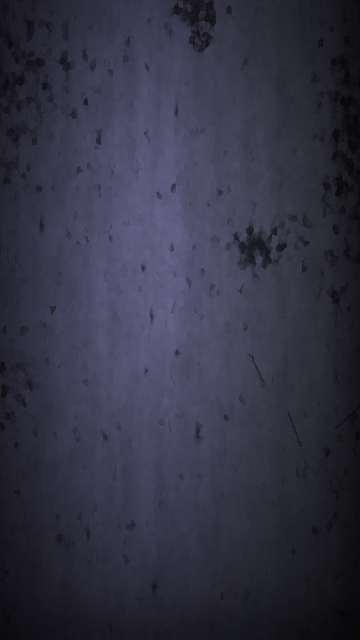
Write a Shadertoy shader that draws this texture.

```glsl
// Weathered violet-grey wall with vertical streaks, dark stains and a vignette.

vec2 hash2(vec2 p) {
    vec3 h = fract(p.xyx * vec3(0.1031, 0.1030, 0.0973));
    h += dot(h, h.yzx + 33.33);
    return fract((h.xx + h.yz) * h.zy);
}

float gradientNoise(vec2 p) {
    vec2 cell = floor(p), f = fract(p);
    vec2 w = f * f * f * (f * (f * 6.0 - 15.0) + 10.0);
    vec2 o = vec2(0.0, 1.0);
    float a = dot(hash2(cell) * 2.0 - 1.0, f);
    float b = dot(hash2(cell + o.yx) * 2.0 - 1.0, f - o.yx);
    float c = dot(hash2(cell + o.xy) * 2.0 - 1.0, f - o.xy);
    float d = dot(hash2(cell + o.yy) * 2.0 - 1.0, f - o.yy);
    return mix(mix(a, b, w.x), mix(c, d, w.x), w.y);
}

float fbm(vec2 p) {
    float sum = 0.0, amplitude = 0.6;
    for (int i = 0; i < 4; i++) {
        sum += amplitude * gradientNoise(p);
        p = mat2(0.96, 0.28, -0.28, 0.96) * p * 2.03 + 17.3;
        amplitude *= 0.55;
    }
    return sum;
}

// Pulls points towards scattered cell centres, giving soft-edged daubs
vec2 daub(vec2 p) {
    vec2 scale = vec2(125.0, 90.0), g = p * scale, cell = floor(g);
    vec3 total = vec3(0.0);
    for (int y = -1; y <= 1; y++)
        for (int x = -1; x <= 1; x++) {
            vec2 id = cell + vec2(x, y);
            vec2 centre = id + hash2(id + 50.0);
            vec2 d = g - centre;
            total += vec3(centre, 1.0) * exp(-14.0 * dot(d, d));
        }
    return mix(p, total.xy / max(total.z, 1e-9) / scale, 0.8);
}

float blob(vec2 p, vec2 centre, vec2 radius) {
    vec2 d = (p - centre) / radius;
    return exp(-dot(d, d));
}

float scratch(vec2 p, vec2 a, vec2 b) {
    vec2 d = p - a, e = b - a;
    float along = clamp(dot(d, e) / dot(e, e), 0.0, 1.0);
    return 1.0 - smoothstep(0.0003, 0.0022, length(d - e * along));
}

void mainImage(out vec4 fragColor, in vec2 fragCoord) {
    vec2 uv = fragCoord / iResolution.xy;
    vec2 p = uv * vec2(0.5625, 1.0);
    vec2 q = daub(p);

    // Broad glow left of centre, falling off to dark borders
    vec2 d = uv - vec2(0.42, 0.58);
    float light = 0.345 * exp(-d.x * d.x * (d.x < 0.0 ? 4.9 : 3.0) - 2.8 * d.y * d.y);
    light *= 1.0 - 0.3 * smoothstep(0.88, 1.02, uv.x);
    light *= 1.0 - 0.25 * smoothstep(0.1, 0.0, uv.y);

    // Paler panel with a worn right edge
    float edge = 0.282 + 0.012 * gradientNoise(vec2(3.0, q.y * 12.0));
    float panel = smoothstep(0.13, 0.24, q.x) * (1.0 - smoothstep(edge - 0.006, edge + 0.01, q.x));
    light *= 1.0 + 0.1 * panel * blob(p, vec2(0.24, 0.67), vec2(0.3, 0.24));

    // Vertical streaks and mottling
    float streaks = fbm(q * vec2(42.0, 3.5) + 5.0);
    float mottle = fbm(q * vec2(24.0, 15.0) + 31.0);
    float grain = fbm(q * vec2(95.0, 60.0));
    light *= 1.0 + 0.16 * streaks + 0.16 * mottle + 0.13 * grain;

    // Stains break up through noise, strongest inside these regions
    float wear = 0.55 * blob(p, vec2(0.305, 0.99), vec2(0.04, 0.05));
    wear += 0.45 * blob(p, vec2(0.316, 0.955), vec2(0.011, 0.018));
    wear += 0.34 * blob(p, vec2(0.405, 0.615), vec2(0.075, 0.055));
    wear += 0.26 * blob(p, vec2(0.395, 0.615), vec2(0.018, 0.028));
    wear += 0.32 * blob(p, vec2(0.555, 0.78), vec2(0.05, 0.17));
    wear += 0.28 * blob(p, vec2(0.04, 0.88), vec2(0.12, 0.13));
    wear += 0.28 * blob(p, vec2(0.02, 0.39), vec2(0.04, 0.06));
    wear += 0.18 * blob(p, vec2(0.115, 0.17), vec2(0.05, 0.03));
    wear += 0.16 * blob(p, vec2(0.16, 0.33), vec2(0.04, 0.05));
    wear += 0.13 * smoothstep(0.6, 1.0, abs(uv.x * 2.0 - 0.95));
    float crust = fbm(q * vec2(62.0, 36.0) + 71.0) + 0.35 * fbm(q * vec2(75.0, 9.0));
    light *= 1.0 - 0.62 * smoothstep(0.2, 0.62, crust + wear);

    // Fine drips running down the wall
    float drips = fbm(q * vec2(130.0, 22.0) + 9.0) + 0.4 * gradientNoise(p * 9.0);
    light *= 1.0 - 0.4 * smoothstep(0.3, 0.56, drips + 0.25 * wear);

    // Isolated upright flecks
    vec2 flecks[8] = vec2[8](vec2(0.276, 0.827), vec2(0.277, 0.448), vec2(0.224, 0.581),
        vec2(0.237, 0.505), vec2(0.065, 0.648), vec2(0.241, 0.082),
        vec2(0.309, 0.323), vec2(0.228, 0.42));
    vec2 ragged = p + 0.004 * vec2(gradientNoise(p * 160.0), gradientNoise(p * 140.0 + 40.0));
    for (int i = 0; i < 8; i++) {
        vec2 size = mix(vec2(0.002, 0.004), vec2(0.004, 0.014), hash2(vec2(i, 7)));
        light *= 1.0 - 0.5 * blob(ragged, flecks[i], size);
    }

    // Thin slanted scratches
    float cuts = scratch(ragged, vec2(0.391, 0.447), vec2(0.41, 0.405));
    cuts = max(cuts, scratch(ragged, vec2(0.451, 0.355), vec2(0.47, 0.303)));
    cuts = max(cuts, scratch(ragged, vec2(0.523, 0.329), vec2(0.563, 0.365)));
    light *= 1.0 - 0.4 * cuts;

    // Violet tint, greyer towards the right
    vec3 tint = mix(vec3(1.0, 0.98, 1.34), vec3(0.99, 1.0, 1.22), smoothstep(0.4, 1.0, uv.x));
    fragColor = vec4(light * tint, 1.0);
}
```
